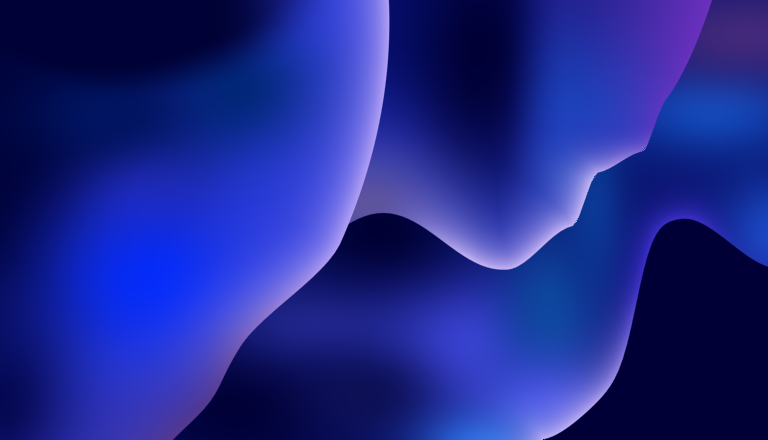
This background is drawn by a Shadertoy shader. Its source:

```glsl
// Overlapping fluid sheets in navy, royal blue and violet with glowing rims.
// Each sheet ends at a smooth curve; its signed distance gives mask and rim,
// and soft elliptical blobs of colour shade the surfaces.

// Right border of the left sheet: x as a function of y
float leftBorder(float y) {
    float rise = 0.95 - y, dent = (y - 0.085) / 0.07;
    return 0.885 - 0.44 * rise * rise - 0.1 * (1.0 - smoothstep(0.21, 0.45, y))
         + 0.02 * exp(-dent * dent);
}

// Lower border of the middle sheet: a wave, then uneven steps upward
float middleBorder(float x) {
    float wave = 0.0645 * (1.0 + cos(11.55 * (min(x, 1.143) - 0.871)));
    float tail = max(x - 1.5, 0.0);
    return 0.387 + wave
         + 0.10 * smoothstep(1.15, 1.31, x) + 0.12 * smoothstep(1.30, 1.36, x)
         + 0.05 * smoothstep(1.35, 1.47, x) + 0.10 * smoothstep(1.46, 1.51, x)
         + 1.1 * tail + 8.0 * tail * tail;
}

// Top border of the dark hill at the lower right
float hillBorder(float x) {
    return 0.136 * smoothstep(1.22, 1.46, x) + 0.369 / (1.0 + exp(-50.0 * (x - 1.448)))
         - 0.115 * smoothstep(1.55, 1.77, x) - 2.0 * max(1.235 - x, 0.0);
}

vec2 borderPoint(int sheet, float t) {
    if (sheet == 0) return vec2(leftBorder(t), t);
    return vec2(t, sheet == 1 ? middleBorder(t) : hillBorder(t));
}

// Unsigned distance to a border, sampled as short segments
float borderDistance(int sheet, vec2 p, float start, float end) {
    const int STEPS = 64;
    float nearest = 9.0;
    vec2 a = borderPoint(sheet, start);
    for (int i = 1; i <= STEPS; i++) {
        vec2 b = borderPoint(sheet, mix(start, end, float(i) / float(STEPS)));
        vec2 ab = b - a, ap = p - a;
        nearest = min(nearest, length(ap - ab * clamp(dot(ap, ab) / dot(ab, ab), 0.0, 1.0)));
        a = b;
    }
    return nearest;
}

// Blend a soft elliptical blob of colour over a base
vec3 blob(vec3 base, vec2 p, vec2 centre, vec2 size, vec3 tint) {
    vec2 q = (p - centre) / size;
    return mix(base, tint, exp(-dot(q, q)));
}

vec3 backSheet(vec2 p) {
    vec3 c = vec3(0.03, 0.07, 0.42);
    c = blob(c, p, vec2(0.55, 0.08), vec2(0.28, 0.2), vec3(0.0, 0.0, 0.21));
    c = blob(c, p, vec2(0.72, 0.27), vec2(0.22, 0.1), vec3(0.13, 0.15, 0.56));
    c = blob(c, p, vec2(1.06, 0.22), vec2(0.2, 0.17), vec3(0.23, 0.26, 0.83));
    c = blob(c, p, vec2(1.25, 0.29), vec2(0.11, 0.19), vec3(0.05, 0.28, 0.62));
    c = blob(c, p, vec2(1.35, 0.53), vec2(0.07, 0.2), vec3(0.04, 0.22, 0.58));
    c = blob(c, p, vec2(0.86, 0.48), vec2(0.2, 0.14), vec3(0.0, 0.0, 0.2));
    c = blob(c, p, vec2(0.84, 0.1), vec2(0.15, 0.1), vec3(0.05, 0.06, 0.33));
    c = blob(c, p, vec2(1.23, 0.08), vec2(0.16, 0.11), vec3(0.25, 0.31, 0.88));
    c = blob(c, p, vec2(1.1, -0.01), vec2(0.14, 0.07), vec3(0.16, 0.42, 0.88));
    // Upper right corner
    c = blob(c, p, vec2(1.62, 0.75), vec2(0.22, 0.1), vec3(0.07, 0.29, 0.74));
    c = blob(c, p, vec2(1.76, 0.47), vec2(0.12, 0.13), vec3(0.1, 0.28, 0.76));
    return blob(c, p, vec2(1.7, 0.92), vec2(0.25, 0.11), vec3(0.26, 0.16, 0.48));
}

vec3 middleSheet(vec2 p, float depth) {
    vec3 c = mix(vec3(0.13, 0.2, 0.74), vec3(0.02, 0.06, 0.44), smoothstep(0.04, 0.4, depth));
    c = blob(c, p, vec2(1.09, 0.88), vec2(0.15, 0.3), vec3(0.0, 0.0, 0.21));
    // Lobe with a soft left side
    vec3 lobe = mix(vec3(0.09, 0.26, 0.73), vec3(0.13, 0.13, 0.56), smoothstep(0.72, 1.05, p.y));
    lobe = mix(lobe, vec3(0.33, 0.17, 0.68), smoothstep(1.28, 1.62, p.x) * smoothstep(0.6, 0.95, p.y));
    c = mix(c, lobe, smoothstep(1.14, 1.3, p.x) * smoothstep(0.42, 0.68, p.y));
    c = blob(c, p, vec2(0.84, 0.53), vec2(0.14, 0.12), vec3(0.37, 0.33, 0.62));
    // Lavender rim below, purple rim up the right side
    float high = smoothstep(0.58, 0.72, p.y);
    float strength = mix(0.85 * smoothstep(0.85, 1.08, p.x), 0.65, high);
    return mix(c, mix(vec3(0.9, 0.8, 1.0), vec3(0.47, 0.2, 0.78), high),
               strength * exp(-depth / mix(0.052, 0.07, high)));
}

vec3 leftSheet(vec2 p, float depth) {
    vec3 c = mix(vec3(0.15, 0.22, 0.85), vec3(0.0, 0.01, 0.23), smoothstep(0.22, 0.66, depth));
    c = blob(c, p, vec2(0.35, 0.53), vec2(0.14, 0.14), vec3(0.15, 0.17, 0.7));
    c = blob(c, p, vec2(0.35, 0.35), vec2(0.2, 0.17), vec3(0.0, 0.16, 0.98));
    c = blob(c, p, vec2(0.54, 0.8), vec2(0.19, 0.15), vec3(0.0, 0.15, 0.47));
    c = blob(c, p, vec2(0.24, 0.74), vec2(0.18, 0.1), vec3(0.0, 0.08, 0.38));
    c = blob(c, p, vec2(0.0, 0.08), vec2(0.18, 0.22), vec3(0.0, 0.02, 0.31));
    // Dark bowl across the top, softer towards its right
    float dx = p.x - 0.34;
    float bowl = p.y - 0.78 - 0.9 * dx * dx;
    float bowlMask = smoothstep(-0.01, 0.03 + 0.18 * p.x, bowl) * (1.0 - smoothstep(0.48, 0.83, p.x));
    c = mix(c, vec3(0.0, 0.005, 0.21), bowlMask);
    // Rim fades from lavender to dusky plum at the bottom
    float low = 1.0 - smoothstep(0.05, 0.45, p.y);
    vec3 rim = mix(vec3(0.8, 0.7, 0.98), vec3(0.36, 0.22, 0.5), low);
    return mix(c, rim, 0.85 * exp(-depth / mix(0.065, 0.12, low)));
}

void mainImage(out vec4 fragColor, in vec2 fragCoord) {
    vec2 p = fragCoord / iResolution.y;
    float soft = 0.8 / iResolution.y;

    // Signed distances, positive inside each sheet
    float left = sign(leftBorder(p.y) - p.x) * borderDistance(0, p, -0.1, 1.1);
    float middle = sign(p.y - middleBorder(p.x)) * borderDistance(1, p, 0.76, 1.65);
    float hill = sign(hillBorder(p.x) - p.y) * borderDistance(2, p, 1.2, 1.8);

    // Back sheet with the light that gathers along the hill
    vec3 color = backSheet(p);
    float lower = 1.0 - smoothstep(0.02, 0.4, p.y);
    vec3 hillRim = mix(vec3(0.27, 0.2, 0.85), vec3(0.85, 0.76, 1.0), lower);
    float fade = 1.0 - 0.7 * smoothstep(1.57, 1.7, p.x);
    color = mix(color, hillRim, 0.85 * fade * exp(-max(-hill, 0.0) / mix(0.035, 0.05, lower)));

    color = mix(color, vec3(0.0, 0.0, 0.21), smoothstep(-soft, soft, hill));
    color = mix(color, middleSheet(p, max(middle, 0.0)), smoothstep(-soft, soft, middle));
    color = mix(color, leftSheet(p, max(left, 0.0)), smoothstep(-soft, soft, left));
    fragColor = vec4(color, 1.0);
}
```
